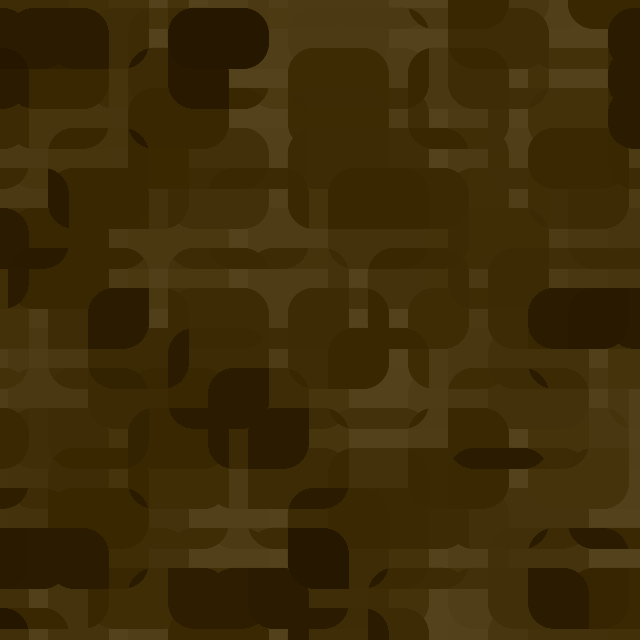
Give the GLSL for this pattern, as a three.js fragment shader.

```glsl
// Overlapping rounded squares in flat dark browns, one centred on each grid cell.
// Each grid row gives a point its greatest covering depth; the tone comes from the
// second greatest of these rows, which leaves wide slabs, notches and light bars.

varying vec2 vUv;

const float CELLS = 16.0;          // grid cells across the canvas
const float HALF_SIDE = 1.27;      // half side of a square, in cells
const float CORNER = 0.66;         // corner radius, in cells
const float EDGE = 0.001;          // edge softness, in canvas units
const vec2 CENTRE = vec2(0.46, 0.54);

const vec3 PALE = vec3(0.328, 0.258, 0.110);
const vec3 TAN = vec3(0.270, 0.200, 0.048);
const vec3 OLIVE = vec3(0.220, 0.153, 0.0);
const vec3 UMBER = vec3(0.170, 0.106, 0.0);
const vec3 BLACKISH = vec3(0.145, 0.085, 0.0);

// Random value from 0 to 1 for a grid cell, without sine
float hash(vec2 cell) {
  vec3 p = fract(vec3(cell.xyx) * 0.1031);
  p += dot(p, p.yzx + 33.33);
  return fract((p.x + p.y) * p.z);
}

// Signed distance to a square with rounded corners
float roundedSquare(vec2 p, float halfSide, float radius) {
  vec2 q = abs(p) - halfSide + radius;
  return length(max(q, 0.0)) + min(max(q.x, q.y), 0.0) - radius;
}

// Greatest depth among the squares of one grid row covering a point
float rowDepth(vec2 p, vec2 middleCell, float softness) {
  float greatest = 0.0;
  for (int column = -1; column <= 1; column++) {
    vec2 cell = middleCell + vec2(float(column), 0.0);
    float d = roundedSquare(p - cell - CENTRE, HALF_SIDE, CORNER);
    float cover = 1.0 - smoothstep(-softness, softness, d);
    greatest = max(greatest, hash(cell + 41.0) * cover);
  }
  return greatest;
}

// Second greatest depth among the three nearest rows
float secondRow(vec2 p, float softness) {
  vec2 home = floor(p);
  float first = 0.0;
  float second = 0.0;
  for (int row = -1; row <= 1; row++) {
    float depth = rowDepth(p, home + vec2(0.0, float(row)), softness);
    second = max(second, min(first, depth));
    first = max(first, depth);
  }
  return second;
}

// Brown tone for a depth, with a clear step into the darkest slabs
vec3 toneOf(float depth) {
  vec3 tone = mix(PALE, TAN, clamp((depth - 0.26) / 0.3, 0.0, 1.0));
  tone = mix(tone, OLIVE, clamp((depth - 0.56) / 0.22, 0.0, 1.0));
  tone = mix(tone, UMBER, smoothstep(0.822, 0.842, depth));
  return mix(tone, BLACKISH, smoothstep(0.91, 0.96, depth));
}

void main() {
  float depth = secondRow(vUv * CELLS, EDGE * CELLS);
  gl_FragColor = vec4(toneOf(depth), 1.0);
}
```
